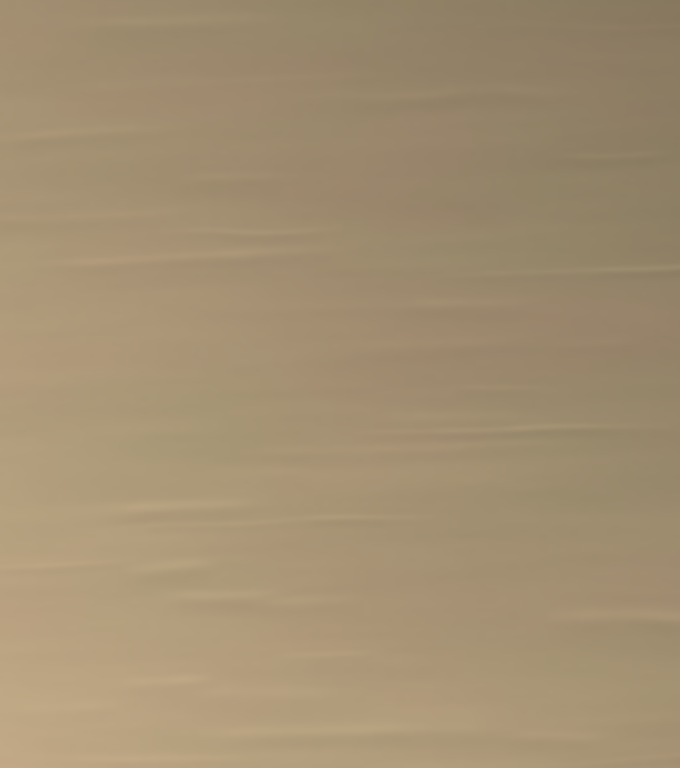
This texture is drawn by a WebGL 2 fragment shader. Its source:

```glsl
#version 300 es
precision highp float;
// Softly lit tan surface with faint, nearly level ripples.
// A diagonal light gradient carries stretched noise bands, and a loop
// scatters thin bright crests, each with a dim trough beneath it.

#define MEAN_COLOR vec3(0.640, 0.565, 0.448)
#define LIGHT_COLOR vec3(1.0, 0.88, 0.68)
#define LIGHT_SLOPE vec2(-0.102, -0.118)
#define TILT 0.028
#define BAND_GAIN 0.030
#define FINE_GAIN 0.018
#define CREST_GAIN 0.034
#define CREST_COUNT 34
#define TINT_GAIN 0.014
#define GRAIN_GAIN 0.004

uniform vec2 u_resolution;
out vec4 fragColor;

float hash(vec2 p) {
    vec3 q = fract(vec3(p.xyx) * 0.1031);
    q += dot(q, q.yzx + 33.33);
    return fract((q.x + q.y) * q.z);
}

float noise(vec2 p) {
    vec2 cell = floor(p);
    vec2 f = fract(p);
    f = f * f * f * (f * (f * 6.0 - 15.0) + 10.0);
    float low = mix(hash(cell), hash(cell + vec2(1.0, 0.0)), f.x);
    float high = mix(hash(cell + vec2(0.0, 1.0)), hash(cell + vec2(1.0)), f.x);
    return mix(low, high, f.y);
}

// Noise centred on zero, stretched by a separate frequency per axis
float streakNoise(vec2 p, vec2 frequency, float seed) {
    return noise(p * frequency + seed) - 0.5;
}

// Sum of scattered ripples: bright crest above, wider dim trough below
float crests(vec2 p, float aspect) {
    float sum = 0.0;
    for (int i = 0; i < CREST_COUNT; i++) {
        float id = float(i) + 1.0;
        vec2 center = vec2(hash(vec2(id, 3.7)) * aspect,
                           pow((id - hash(vec2(id, 9.1))) / float(CREST_COUNT), 1.25));
        float halfLength = mix(0.07, 0.32, hash(vec2(id, 17.3)));
        float thickness = mix(0.0035, 0.0075, hash(vec2(id, 23.9)));
        float strength = mix(0.25, 1.0, hash(vec2(id, 31.3)));
        vec2 d = p - center;
        d.y -= d.x * (hash(vec2(id, 41.7)) - 0.5) * 0.03;
        d.y += 0.007 * streakNoise(p, vec2(9.0, 3.0), id * 7.3);
        float along = 1.0 - smoothstep(0.3, 1.0, abs(d.x) / halfLength);
        along *= 0.6 + 0.8 * noise(vec2(p.x * 16.0, id * 5.3));
        float across = d.y / thickness;
        float under = (d.y + 2.2 * thickness) / (1.7 * thickness);
        sum += strength * along * (exp(-across * across) - 0.5 * exp(-under * under));
    }
    return sum;
}

void main() {
    vec2 uv = gl_FragCoord.xy / u_resolution;
    float aspect = u_resolution.x / u_resolution.y;
    vec2 p = vec2(uv.x * aspect, uv.y);

    // Gently rising, slightly wavering grain direction
    vec2 grain = p;
    grain.y -= TILT * (p.x - 0.5 * aspect);
    grain.y += 0.012 * streakNoise(p, vec2(3.0, 4.0), 61.0);

    // Light falls off toward the upper right
    float light = dot(uv - 0.5, LIGHT_SLOPE);

    // Broad soft bands and finer ripples, calmer toward the top
    float relief = mix(1.0, 0.6, smoothstep(0.45, 0.95, uv.y));
    float bands = 0.6 * streakNoise(grain, vec2(1.8, 13.0), 11.0)
                + 0.4 * streakNoise(grain, vec2(3.5, 29.0), 37.0);
    float fine = 0.65 * streakNoise(grain, vec2(5.0, 58.0), 71.0)
               + 0.35 * streakNoise(grain, vec2(13.0, 95.0), 97.0);
    light += relief * (BAND_GAIN * bands + FINE_GAIN * fine);
    light += relief * CREST_GAIN * crests(grain, aspect);

    // Blurry rosy and greenish patches, with very faint mottling
    float tint = streakNoise(grain, vec2(4.0, 9.0), 131.0)
               + 0.6 * streakNoise(grain, vec2(7.0, 24.0), 173.0);
    float mottle = streakNoise(p, vec2(75.0, 110.0), 211.0);

    vec3 color = MEAN_COLOR + LIGHT_COLOR * (light + GRAIN_GAIN * mottle);
    color += TINT_GAIN * tint * vec3(0.8, -0.5, 0.3);
    fragColor = vec4(clamp(color, 0.0, 1.0), 1.0);
}
```
